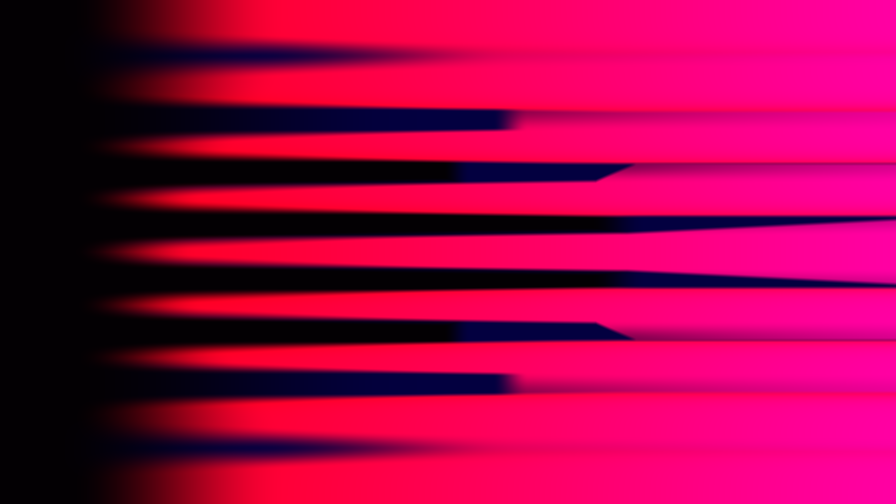
Reproduce this background procedurally as a WebGL 1 fragment shader.

```glsl
precision highp float;

uniform vec2 u_resolution;

#define BLACK vec3(0.012, 0.0, 0.012)
#define NAVY vec3(0.01, 0.0, 0.25)
#define PLUM vec3(0.30, 0.0, 0.24)
#define RED vec3(1.0, 0.0, 0.13)
#define PINK vec3(1.0, 0.0, 0.64)
#define FIRST_BAND 0.054
#define BAND_SPACING 0.104
#define TAPER_START 0.09
// Per band, from the middle outwards
#define END_START vec4(0.70, 0.665, 0.55, 0.28)
#define END_LENGTH vec4(0.38, 0.045, 0.04, 0.30)
#define NAVY_START vec4(0.66, 0.495, 0.08, 0.06)
#define NAVY_LENGTH vec4(0.06, 0.03, 0.40, 0.25)

// Glowing field: red to pink, fading into the dark on the left
vec3 glowField(float x, float d) {
  vec3 glow = mix(RED, PINK, smoothstep(0.0, 1.0, 0.5 * x + 0.5 * x * x) * 0.25
                             + 0.75 * clamp((x - 0.15) / 0.85, 0.0, 1.0));
  float fadeEnd = mix(0.22, 0.32, smoothstep(0.05, 0.4, d));
  return mix(BLACK, glow, smoothstep(0.08, fadeEnd, x));
}

void main() {
  vec2 uv = gl_FragCoord.xy / u_resolution;
  float x = uv.x;
  float d = abs(uv.y - 0.5);
  vec3 color = glowField(x, d);

  float taper = pow(clamp((x - TAPER_START) / 0.6, 0.0, 1.0), 0.4);
  float blur = mix(0.018, 0.005, smoothstep(0.1, 0.5, x));

  // Dark bands, mirrored about the horizontal axis
  for (int i = 0; i < 4; i++) {
    float k = float(i);
    float last = step(2.5, k);
    float fading = step(1.5, k);
    float center = FIRST_BAND + BAND_SPACING * k + 0.023 * last;
    float halfWidth = 0.053 - 0.036 * taper - 0.010 * last;
    float soft = blur + 0.012 * last;
    float outer = center + halfWidth;
    float inner = center - halfWidth;

    // Inner bands end in a slanted wedge, outer ones dissolve
    float ending = clamp((x - END_START[i]) / END_LENGTH[i], 0.0, 1.0);
    float wedge = mix(inner, outer, ending * (1.0 - fading));
    float outside = smoothstep(outer - soft, outer + soft, d);
    float band = smoothstep(wedge - soft, wedge + soft, d) * (1.0 - outside);
    band *= 1.0 - fading * smoothstep(0.0, 1.0, ending);

    // Red rim beyond the outer edge
    float rim = exp(-max(d - outer, 0.0) / 0.012) * outside;
    color.b *= 1.0 - 0.5 * rim * (1.0 - 0.6 * last);

    // Plum shadow trailing to the right
    float trail = exp(-4.0 * max(x - END_START[i], 0.0));
    trail *= smoothstep(END_START[i] - 0.06, END_START[i] + 0.04, x);
    float slope = smoothstep(inner - soft, outer, d) * (1.0 - outside);
    color = mix(color, PLUM, slope * trail * (0.95 - 0.12 * k));

    // Band body: black turning navy, with a navy fringe inside
    float navy = smoothstep(0.0, 1.0, (x - NAVY_START[i]) / NAVY_LENGTH[i]);
    float fringe = 1.0 - smoothstep(inner, inner + 0.012, d);
    fringe *= 0.6 * smoothstep(0.1, 0.25, x);
    color = mix(color, mix(BLACK, NAVY, max(navy, fringe)), band);
  }

  gl_FragColor = vec4(color, 1.0);
}
```
